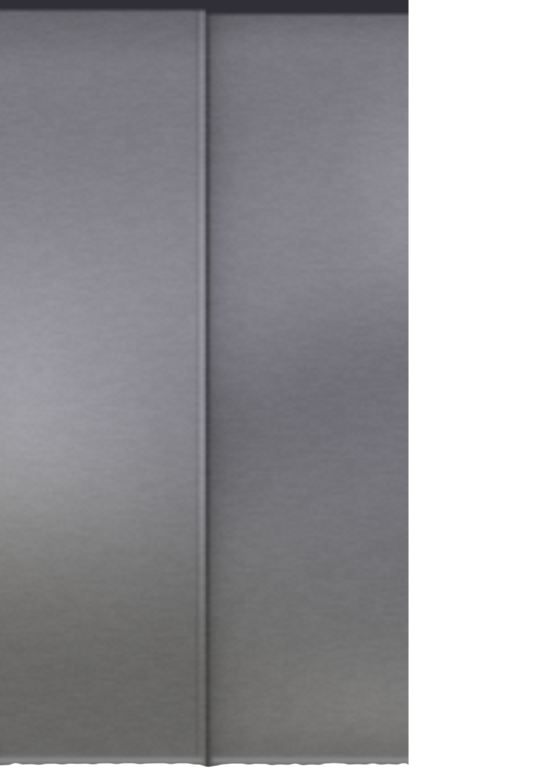
This texture is drawn by a WebGL 2 fragment shader. Its source:

```glsl
#version 300 es
precision highp float;
// Two brushed steel panels with a shadowed vertical seam, beside a blank white margin.

#define PANEL_RIGHT 0.751
#define SEAM_X 0.379
#define TOP_BAR 0.012
#define BOTTOM_EDGE 0.005
#define GRAIN 0.018
#define COOL_TINT vec3(0.990, 0.980, 1.045)
#define WARM_TINT vec3(1.005, 1.000, 0.985)

uniform vec2 u_resolution;
out vec4 outColor;

float hash(vec2 p) {
    p = fract(p * vec2(0.1031, 0.1137));
    p += dot(p, p.yx + 33.33);
    return fract((p.x + p.y) * p.x * 43.7);
}

float noise(vec2 p) {
    vec2 cell = floor(p), f = fract(p);
    f = f * f * (3.0 - 2.0 * f);
    float low = mix(hash(cell), hash(cell + vec2(1, 0)), f.x);
    float high = mix(hash(cell + vec2(0, 1)), hash(cell + vec2(1, 1)), f.x);
    return mix(low, high, f.y);
}

// Soft bell centred on zero
float bell(float d, float width) {
    d /= width;
    return exp(-d * d);
}

float ramp(float from, float to, float x) {
    return smoothstep(from, to, x);
}

// Left panel: broad reflection, brightest at the outer edge
float leftPanel(vec2 p) {
    float v = mix(0.405, 0.565, ramp(0.10, 0.46, p.y));
    v = mix(v, 0.49, ramp(0.58, 0.88, p.y));
    v = mix(v, 0.41, ramp(0.90, 1.0, p.y));
    v += 0.06 * bell(p.x - 0.03, 0.15) * bell(p.y - 0.46, 0.17);
    v -= 0.035 * ramp(0.20, 0.37, p.x) * bell(p.y - 0.42, 0.20);
    return v;
}

// Right panel: slanted bands of light and shade
float rightPanel(vec2 p) {
    float y = p.y - 0.28 * (p.x - 0.56);
    float v = mix(0.445, 0.525, ramp(0.46, 0.66, y));
    v = mix(v, 0.485, ramp(0.72, 0.90, y));
    v = mix(v, 0.40, ramp(0.93, 1.0, p.y));
    v += 0.02 * bell(y - 0.33, 0.09);
    v += 0.035 * bell(p.y - 0.09, 0.06) * ramp(0.42, 0.70, p.x);
    v += 0.035 * ramp(0.60, 0.75, p.x) * bell(p.y - 0.72, 0.16);
    v -= 0.03 * ramp(0.06, 0.0, p.y);
    // Shade falling away from the seam
    float away = max(p.x - SEAM_X, 0.0);
    v -= 0.085 * exp(-away / 0.035) + 0.06 * exp(-away / 0.009);
    return v;
}

void main() {
    vec2 p = gl_FragCoord.xy / u_resolution;
    vec2 px = 1.0 / u_resolution;

    // Panels joined at the seam
    float side = ramp(SEAM_X - px.x, SEAM_X + px.x, p.x);
    float value = mix(leftPanel(p), rightPanel(p), side);

    // Raised lip, then the dark gap
    value += 0.055 * bell(p.x - 0.371, 0.0045) * ramp(0.0, 0.35, p.y);
    value -= 0.03 * bell(p.x - 0.362, 0.004);
    value = mix(value, 0.27, 0.85 * bell(p.x - 0.382, 0.0048));

    // Fine grain with faint horizontal brushing
    float grain = noise(p * vec2(150, 260)) + noise(p * vec2(45, 190)) - 1.0;
    value += GRAIN * grain;

    // Cool upper reflection, neutral lower metal
    float cool = ramp(0.08, 0.55, p.y + 0.25 * (p.x - 0.38));
    vec3 color = value * mix(WARM_TINT, COOL_TINT, cool);

    // Pale lower rim, interrupted by the gap
    float rim = bell(p.y - 0.010, 0.005) * (1.0 - bell(p.x - 0.382, 0.009));
    color = mix(color, vec3(0.56, 0.56, 0.57), 0.75 * rim);

    // Dark rail along the top, a little deeper over the right panel
    float railEdge = 1.0 - TOP_BAR - 0.005 * side;
    float rail = ramp(railEdge - 0.006, railEdge + 0.003, p.y);
    color = mix(color, vec3(0.19, 0.18, 0.21), rail);

    // White margin and slightly ragged bottom edge
    float bottom = BOTTOM_EDGE - 0.004 * bell(p.x - 0.382, 0.015);
    bottom += 0.003 * (noise(vec2(p.x * 70.0, 4.0)) - 0.5);
    float inside = ramp(PANEL_RIGHT + px.x, PANEL_RIGHT - px.x, p.x);
    inside *= ramp(bottom - px.y, bottom + px.y, p.y);
    outColor = vec4(mix(vec3(1.0), color, inside), 1.0);
}
```
